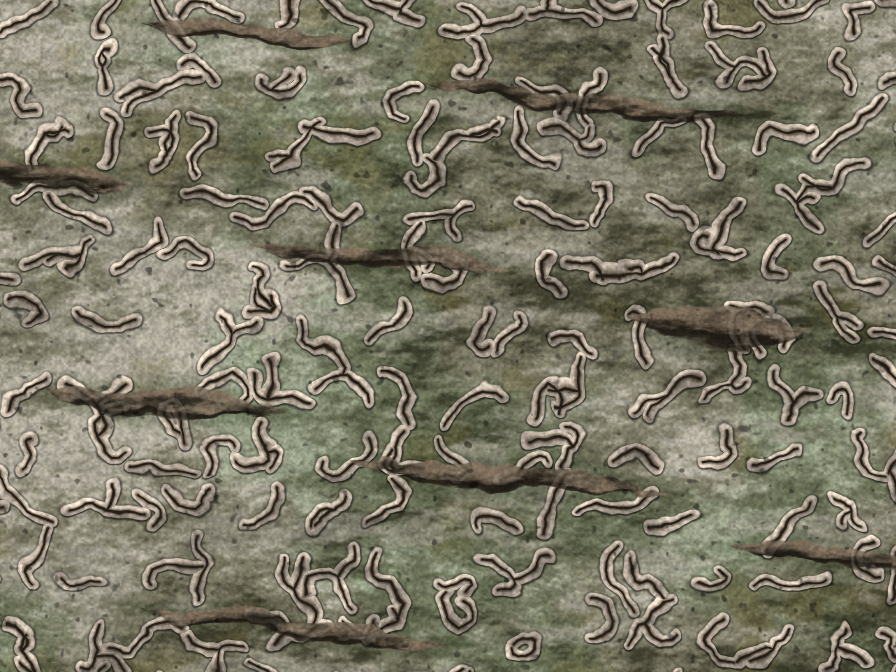
This texture is drawn by a Shadertoy shader. Its source:

```glsl
// Script lichen: pale grooved squiggles scattered over mossy grey-green bark with cracked ridges.
#define CELL 0.093
#define DENSITY 0.95
#define BRANCHING 0.33
#define STEP_LENGTH 0.0128
#define HALF_WIDTH 0.0102
#define RIDGES 9
#define GRIT 0.2
#define BARK_DARK vec3(0.25, 0.245, 0.18)
#define BARK_MID vec3(0.475, 0.465, 0.385)
#define BARK_PALE vec3(0.70, 0.68, 0.62)
#define RIM_PALE vec3(0.76, 0.71, 0.65)
#define GROOVE_DARK vec3(0.14, 0.12, 0.09)

float hash(vec2 p) {
    vec3 q = fract(p.xyx * vec3(0.1031, 0.1030, 0.0973));
    q += dot(q, q.yzx + 33.33);
    return fract((q.x + q.y) * q.z);
}

float noise(vec2 p) {
    vec2 i = floor(p), f = fract(p);
    f = f * f * (3.0 - 2.0 * f);
    return mix(mix(hash(i), hash(i + vec2(1, 0)), f.x),
               mix(hash(i + vec2(0, 1)), hash(i + vec2(1, 1)), f.x), f.y);
}

float fbm(vec2 p) {
    float sum = 0.0, gain = 0.5;
    for (int i = 0; i < 5; i++) {
        sum += gain * noise(p);
        p = mat2(0.8, 0.6, -0.6, 0.8) * p * 2.03 + 17.0;
        gain *= 0.53;
    }
    return sum;
}

// Offset from the closest point of a segment
vec2 segmentOffset(vec2 p, vec2 a, vec2 b) {
    vec2 ab = b - a;
    return p - a - ab * clamp(dot(p - a, ab) / dot(ab, ab), 0.0, 1.0);
}

// Offset from the closest squiggle: two or three bending arms grow from each cell
vec2 squiggleOffset(vec2 p) {
    vec2 best = vec2(1.0), home = floor(p / CELL);
    for (int k = 0; k < 9; k++) {
        vec2 id = home + vec2(k % 3 - 1, k / 3 - 1);
        if (hash(id + 71.0) > DENSITY) continue;
        vec2 jitter = vec2(hash(id + 3.0), hash(id + 11.0)) - 0.5;
        vec2 root = (id + 0.5 + 0.6 * jitter) * CELL;
        float facing = 3.6 * (hash(id + 23.0) - 0.5) - 0.2;
        int arms = hash(id + 31.0) < BRANCHING ? 3 : 2;
        for (int arm = 0; arm < arms; arm++) {
            vec2 seed = id + float(arm) * 47.0;
            float heading = facing + (arm == 1 ? 3.14 : float(arm) * 0.85);
            float bend = 0.75 * (hash(seed + 5.0) - 0.5);
            float stride = STEP_LENGTH * mix(0.4, 1.15, hash(seed + 9.0));
            vec2 a = root;
            for (int s = 0; s < 5; s++) {
                heading += bend + 1.0 * (hash(seed + float(s) * 7.0 + 13.0) - 0.5);
                vec2 b = a + stride * vec2(cos(heading), 0.85 * sin(heading));
                vec2 o = segmentOffset(p, a, b);
                if (dot(o, o) < dot(best, best)) best = o;
                a = b;
            }
        }
    }
    return best;
}

// x: coverage of the strongest ridge, y: height across it from -1 to 1
vec2 barkRidge(vec2 p, float aspect) {
    vec2 best = vec2(-9.0, 0.0);
    float waver = 0.022 * (noise(p * 11.0) - 0.5) + 0.01 * (noise(p * 45.0) - 0.5);
    for (int i = 0; i < RIDGES; i++) {
        float n = float(i);
        vec2 centre = vec2(fract(n * 0.618 + 0.33) * aspect, (n + 0.6) / float(RIDGES));
        vec2 d = p - centre;
        d.y += 0.1 * d.x + waver;
        float along = d.x / mix(0.12, 0.27, hash(vec2(n, 4.0)));
        float across = d.y / mix(0.014, 0.025, hash(vec2(n, 8.0)));
        float cover = 1.0 - pow(abs(along), 3.0) - abs(across);
        if (cover > best.x) best = vec2(cover, across);
    }
    return best;
}

void mainImage(out vec4 fragColor, in vec2 fragCoord) {
    vec2 p = fragCoord / iResolution.y;
    float px = 1.0 / iResolution.y;

    // Mottled bark with relief lit from above
    float broad = fbm(p * vec2(3.0, 5.5) + 5.0);
    float fine = fbm(p * vec2(24.0, 40.0));
    float relief = fine - fbm((p + vec2(-0.002, 0.005)) * vec2(24.0, 40.0));
    float tone = 0.57 + 1.35 * (broad - 0.49) + 0.85 * (fine - 0.49) + 0.9 * relief;
    tone += 0.2 * (0.5 - length(p - vec2(0.45, 0.5)));
    vec3 color = mix(BARK_DARK, BARK_MID, smoothstep(-0.05, 0.5, tone));
    color = mix(color, BARK_PALE, smoothstep(0.45, 0.98, tone));
    float moss = smoothstep(0.48, 0.7, fbm(p * 5.0 + 40.0));
    color = mix(color, color * vec3(0.87, 0.94, 0.88), moss);
    float olive = smoothstep(0.58, 0.75, fbm(p * 9.0 + 80.0));
    color = mix(color, vec3(0.42, 0.39, 0.23), 0.4 * olive);
    float crust = smoothstep(0.57, 0.68, fbm(p * vec2(7.0, 19.0) + 60.0));
    color = mix(color, BARK_PALE * (0.9 + 0.5 * relief), 0.6 * crust);

    // Brown ridges: green margin, ragged wood, pale upper lip and dark crack below
    vec2 ridge = barkRidge(p, iResolution.x / iResolution.y);
    float streak = fbm(p * vec2(19.0, 62.0) + 9.0);
    float ridgeMask = smoothstep(0.0, 0.22, ridge.x + 0.9 * (streak - 0.5));
    color *= mix(vec3(1.0), vec3(0.79, 0.82, 0.77), smoothstep(-1.2, 0.1, ridge.x));
    float ridgeLight = 0.5 + 0.45 * ridge.y + 2.0 * (streak - 0.5) + relief;
    vec3 wood = mix(GROOVE_DARK, vec3(0.50, 0.43, 0.36), smoothstep(0.0, 1.0, ridgeLight));
    color = mix(color, wood, 0.9 * ridgeMask);
    float crack = 1.0 - smoothstep(0.05, 0.3, abs(ridge.y + 0.55 + 1.2 * (streak - 0.5)));
    color = mix(color, 0.8 * GROOVE_DARK, 0.8 * crack * smoothstep(-0.1, 0.15, ridge.x));

    // Squiggles: contact shadow, lit rim, grey lips, dark central groove
    vec2 warp = vec2(noise(p * 36.0), noise(p * 36.0 + 19.0)) - 0.5;
    vec2 ripple = vec2(noise(p * 90.0 + 7.0), noise(p * 90.0 + 29.0)) - 0.5;
    vec2 offset = squiggleOffset(p + 0.012 * warp + 0.0025 * ripple);
    float d = length(offset);
    float light = dot(offset, vec2(-0.35, 0.94)) / max(d, 0.0005);
    float width = HALF_WIDTH * mix(0.75, 1.15, noise(p * 28.0 + 3.0));
    float visible = 1.0 - 0.8 * ridgeMask;
    float shadow = 1.0 - smoothstep(width, width + 0.0045, d);
    color *= 1.0 - visible * shadow * (0.42 - 0.22 * light);
    float rim = smoothstep(0.2, 0.6, d / width);
    vec3 body = mix(vec3(0.47, 0.42, 0.36), RIM_PALE, rim);
    body *= 0.94 + 0.1 * light + 0.7 * (fine - 0.49) + 0.25 * (broad - 0.49);
    body = mix(GROOVE_DARK, body, smoothstep(0.0007, 0.0013 + px, d));
    color = mix(color, body, visible * (1.0 - smoothstep(width - px, width + 0.6 * px, d)));

    // Fine grit, turned off the axes, and a few soft dark pits
    vec2 turned = mat2(0.77, 0.64, -0.64, 0.77) * p;
    color *= 1.0 + GRIT * (noise(turned * 170.0) + noise(p * 290.0) - 1.0);
    float pits = noise(turned * 75.0 + 6.0) * 0.6 + noise(p * 130.0) * 0.4;
    color *= 1.0 - 0.4 * smoothstep(0.76, 0.9, pits);
    fragColor = vec4(clamp(color, 0.0, 1.0), 1.0);
}
```
